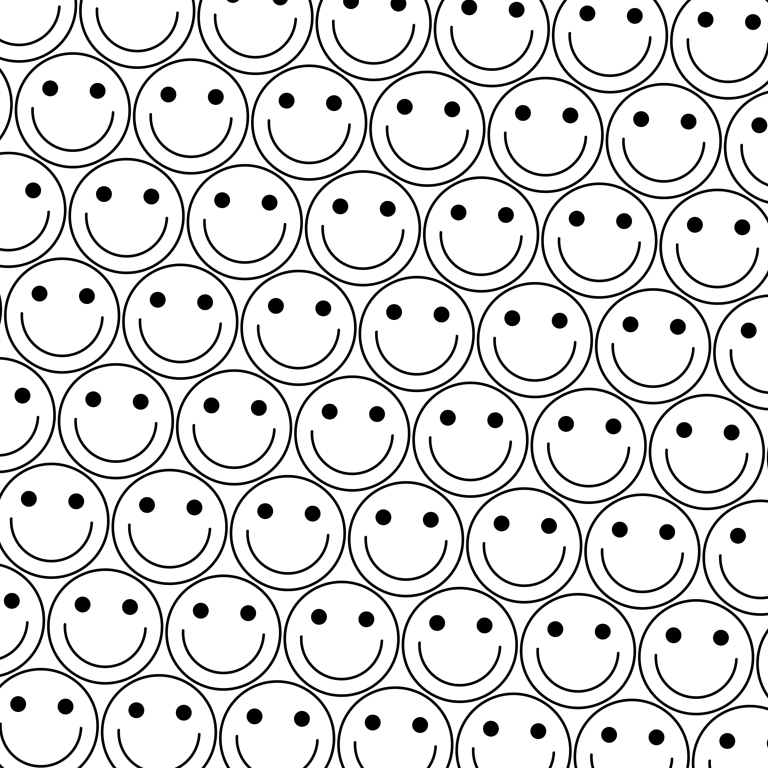
This pattern is drawn by a WebGL 2 fragment shader. Its source:

```glsl
#version 300 es
precision highp float;

#define PITCH 0.1541
#define ROW_HEIGHT 0.1338
#define TILT 0.052
#define ANCHOR vec2(0.5426, 0.5651)
#define RING_RADIUS 0.0740
#define MOUTH_RADIUS 0.0525
#define EYE_OFFSET vec2(0.0309, 0.0270)
#define EYE_RADIUS 0.0103
#define LINE_WIDTH 0.0034
#define INK vec3(0.0)
#define PAPER vec3(1.0)

uniform vec2 u_resolution;
out vec4 fragColor;

// Distance to the centre line of a lower half circle
float lowerArc(vec2 p, float radius) {
    p.x = abs(p.x);
    return p.y < 0.0 ? abs(length(p) - radius) : length(p - vec2(radius, 0.0));
}

// Signed distance to the ink of one motif: ring, arc and two dots
float motif(vec2 p) {
    float ring = abs(length(p) - RING_RADIUS);
    float stroke = min(ring, lowerArc(p, MOUTH_RADIUS)) - 0.5 * LINE_WIDTH;
    float dots = length(vec2(abs(p.x), p.y) - EYE_OFFSET) - EYE_RADIUS;
    return min(stroke, dots);
}

// Staggered rows; neighbours are checked because rings cross row borders
float lattice(vec2 p) {
    float nearestRow = round(p.y / ROW_HEIGHT);
    float d = 1.0;
    for (int i = -1; i <= 1; i++) {
        float row = nearestRow + float(i);
        vec2 local = p - vec2(0.5 * PITCH, ROW_HEIGHT) * row;
        local.x -= PITCH * round(local.x / PITCH);
        d = min(d, motif(local));
    }
    return d;
}

void main() {
    float scale = min(u_resolution.x, u_resolution.y);
    vec2 p = gl_FragCoord.xy / scale - ANCHOR;

    // Tilt the rows gently down to the right
    float c = cos(TILT), s = sin(TILT);
    p = vec2(c * p.x - s * p.y, s * p.x + c * p.y);

    float pixel = 1.0 / scale;
    float ink = 1.0 - smoothstep(-0.75 * pixel, 0.75 * pixel, lattice(p));
    fragColor = vec4(mix(PAPER, INK, ink), 1.0);
}
```
